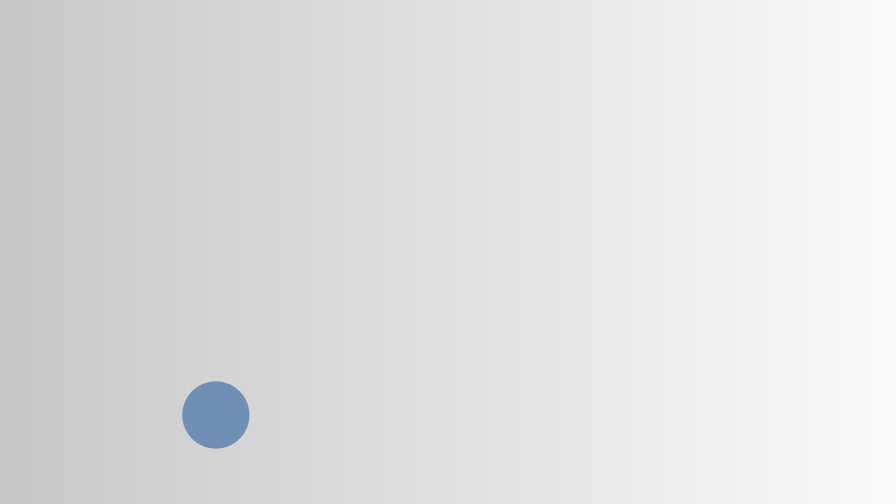
Write a Shadertoy shader that draws this background.

```glsl
// A flat blue disc at the lower left of a soft grey horizontal gradient.
#define GREY_LEFT 0.78
#define GREY_RIGHT 0.98
#define DISC_COLOR vec3(0.44, 0.56, 0.71)
#define DISC_CENTER vec2(0.2409, 0.1766) // fractions of the canvas
#define DISC_RADIUS 0.0667               // fraction of the canvas height

float discDistance(vec2 point, vec2 center, float radius) {
    return length(point - center) - radius;
}

void mainImage(out vec4 fragColor, in vec2 fragCoord) {
    vec2 uv = fragCoord / iResolution.xy;
    vec2 aspect = vec2(iResolution.x / iResolution.y, 1.0);
    float pixel = 1.0 / iResolution.y;

    // Background gradient, dark to light from left to right
    vec3 color = vec3(mix(GREY_LEFT, GREY_RIGHT, uv.x));

    // Disc with a one-pixel smooth edge
    float dist = discDistance(uv * aspect, DISC_CENTER * aspect, DISC_RADIUS);
    float coverage = clamp(0.5 - dist / pixel, 0.0, 1.0);
    color = mix(color, DISC_COLOR, coverage);

    fragColor = vec4(color, 1.0);
}
```
